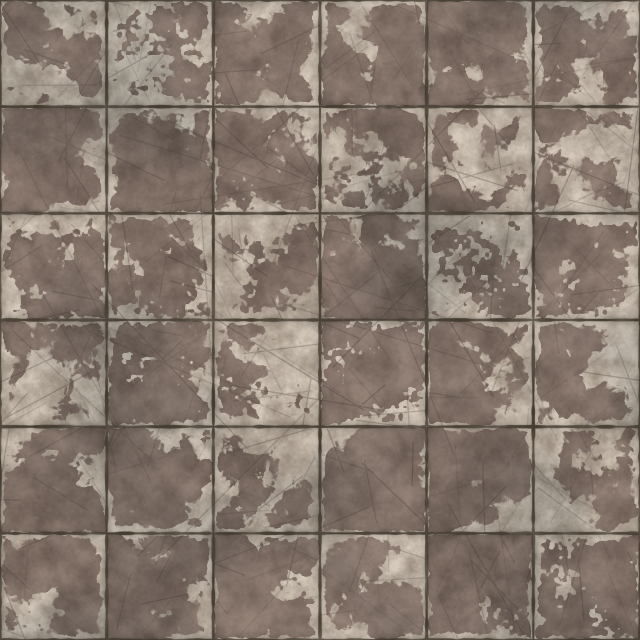
Give the GLSL for this texture, as a Shadertoy shader.

```glsl
const float TILES = 6.0;
const float GROUT_HALF_WIDTH = 0.011;   // lengths are in tile widths
const float SCRATCH_HALF_WIDTH = 0.004;
const float SCRATCH_STRENGTH = 0.42;
const int TILE_SCRATCHES = 6;
const int LONG_SCRATCHES = 44;
const float WEAR_MIN = -0.37;
const float WEAR_MAX = 0.07;
const float RIM_WEAR = 0.62;
const float RIM_FALLOFF = 19.0;
const vec3 GLAZE_DARK = vec3(0.41, 0.35, 0.315);
const vec3 GLAZE_LIGHT = vec3(0.56, 0.49, 0.45);
const vec3 CLAY_DARK = vec3(0.61, 0.56, 0.505);
const vec3 CLAY_LIGHT = vec3(0.81, 0.765, 0.71);
const vec3 GROUT = vec3(0.27, 0.235, 0.19);
const vec3 SCRATCH = vec3(0.23, 0.20, 0.18);
const vec3 STAIN = vec3(0.86, 0.88, 0.89);

float hash(vec2 p) {
    uvec2 q = uvec2(ivec2(floor(p))) * uvec2(1597u, 3812u) + 7919u;
    uint n = (q.x ^ (q.y << 7)) * 747796u + q.y * 2891u;
    n = (n ^ (n >> 15)) * 277803u;
    n = (n ^ (n >> 13)) * 668265u;
    n ^= n >> 16;
    return float(n & 65535u) / 65535.0;
}

float noise(vec2 p) {
    vec2 i = floor(p), f = fract(p);
    f = f * f * (3.0 - 2.0 * f);
    float low = mix(hash(i), hash(i + vec2(1, 0)), f.x);
    float high = mix(hash(i + vec2(0, 1)), hash(i + vec2(1, 1)), f.x);
    return mix(low, high, f.y);
}

float fbm(vec2 p) {
    float sum = 0.0, weight = 0.5, total = 0.0;
    for (int i = 0; i < 5; i++) {
        sum += weight * noise(p);
        total += weight;
        weight *= 0.57;
        p = mat2(1.6, 1.2, -1.2, 1.6) * p + 17.3;
    }
    return sum / total;
}

// Coverage of straight scratches strewn over a square of the given size
float scratches(vec2 p, float size, int count, float reach, float seed, float pixel) {
    float coverage = 0.0;
    for (int i = 0; i < count; i++) {
        vec2 key = vec2(float(i) * 5.0, seed);
        vec2 q = p - size * vec2(hash(key), hash(key + vec2(1, 0)));
        float angle = 3.14159 * hash(key + vec2(2, 0));
        float halfLength = reach * mix(0.25, 1.0, hash(key + vec2(3, 0)));
        vec2 dir = vec2(cos(angle), sin(angle));
        float along = max(abs(dot(q, dir)) - halfLength, 0.0);
        float across = dot(q, vec2(-dir.y, dir.x));
        float line = 1.0 - smoothstep(SCRATCH_HALF_WIDTH - pixel,
                                      SCRATCH_HALF_WIDTH + pixel, length(vec2(along, across)));
        coverage = max(coverage, line * mix(0.35, 1.0, hash(key + vec2(4, 0))));
    }
    return coverage;
}

void mainImage(out vec4 fragColor, in vec2 fragCoord) {
    float pixel = TILES / iResolution.y;
    vec2 p = fragCoord * pixel;
    vec2 id = floor(p), uv = fract(p);
    float seed = 100.0 + id.x * 13.0 + id.y * 101.0;
    vec2 shift = 40.0 * vec2(hash(vec2(seed, 1)), hash(vec2(seed, 2))) + 50.0;

    // Distance to the slightly uneven tile border
    vec2 border = min(uv, 1.0 - uv);
    float edge = min(border.x, border.y);
    float unevenEdge = edge + 0.012 * (noise(p * 14.0 + 30.0) - 0.5);

    // Wear: ragged patches, leaning to one side and strongest at the rim
    float angle = 6.28318 * hash(vec2(seed, 3));
    float lean = 0.34 * dot(uv - 0.5, vec2(cos(angle), sin(angle)));
    vec2 warp = vec2(noise(uv * 9.0 + shift), noise(uv * 9.0 + shift + 20.0)) - 0.5;
    float patches = 1.55 * (fbm(uv * 3.4 + shift + 0.25 * warp) - 0.5);
    float speckleAmount = mix(0.08, 0.55, pow(hash(vec2(seed, 4)), 2.0));
    float speckle = speckleAmount * (noise(uv * 24.0 + shift) - 0.5);
    float amount = mix(WEAR_MIN, WEAR_MAX, hash(vec2(seed, 5)));
    float wear = amount + lean + patches + speckle + RIM_WEAR * exp(-RIM_FALLOFF * edge);
    float worn = smoothstep(-0.03, 0.06, wear);

    // Mottled glaze over mottled clay
    float mottle = fbm(p * 5.0 + 60.0);
    float grain = noise(p * 42.0 + 11.0) - 0.5;
    float tone = 0.22 * (hash(vec2(seed, 6)) - 0.5);
    vec3 glaze = mix(GLAZE_DARK, GLAZE_LIGHT,
                     clamp(0.54 + 1.6 * (mottle - 0.5) + tone + 0.16 * grain, 0.0, 1.0));
    vec3 clay = mix(CLAY_DARK, CLAY_LIGHT,
                    clamp(0.52 + 1.7 * (fbm(p * 7.0 + 90.0) - 0.5) + tone + 0.2 * grain, 0.0, 1.0));
    vec3 color = mix(glaze, clay, worn);

    // Broad grey stains, and dirt gathered beside the joints
    color *= mix(vec3(1.03), STAIN, smoothstep(0.4, 0.75, fbm(p * 0.8 + 25.0)));
    color *= 1.0 - 0.22 * exp(-38.0 * unevenEdge);

    // Scratches, some within one tile and some crossing several
    float marks = max(scratches(uv, 1.0, TILE_SCRATCHES, 0.5, seed + 1000.0, pixel),
                      scratches(p, TILES, LONG_SCRATCHES, 1.1, 3000.0, pixel));
    color = mix(color, SCRATCH, SCRATCH_STRENGTH * marks);

    // Grout
    float joint = 1.0 - smoothstep(GROUT_HALF_WIDTH - 0.5 * pixel,
                                   GROUT_HALF_WIDTH + pixel, unevenEdge);
    color = mix(color, GROUT, joint * mix(0.65, 1.0, noise(p * 6.0 + 70.0)));
    fragColor = vec4(color, 1.0);
}
```
